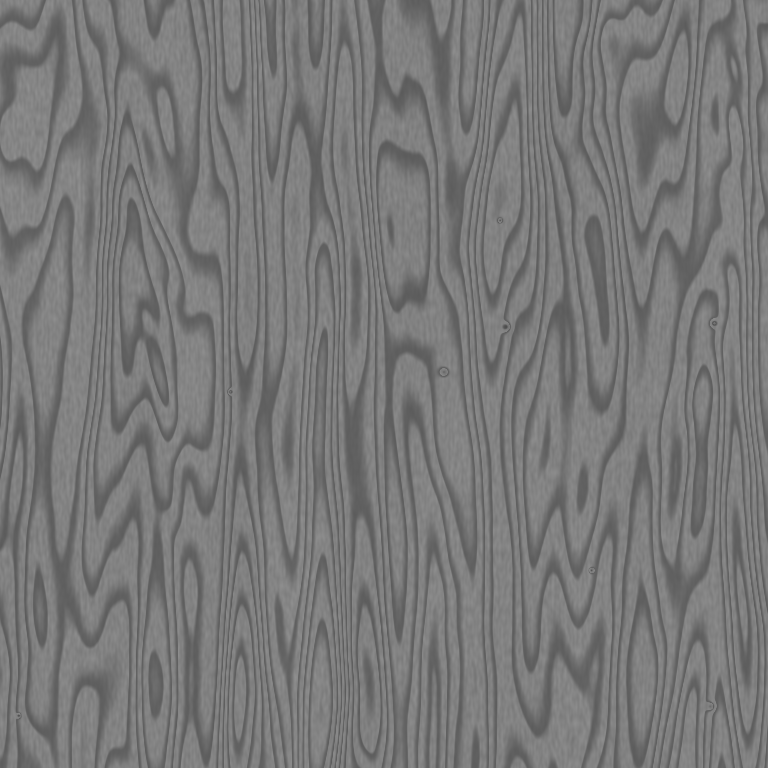
Give the GLSL for this texture, as a Shadertoy shader.

```glsl
// Grey wood veneer: tall, pointed growth rings with fine pale fibres and tiny knots.

vec2 hash2(vec2 p) {
    vec3 q = fract(p.xyx * vec3(0.1031, 0.1030, 0.0973));
    q += dot(q, q.yzx + 33.33);
    return fract((q.xx + q.yz) * q.zy);
}

float cornerSlope(vec2 cell, vec2 offset) {
    float angle = 6.2832 * hash2(cell + 200.0).x;
    return dot(vec2(cos(angle), sin(angle)), offset);
}

// Gradient noise, roughly -0.7 to 0.7
float noise(vec2 p) {
    vec2 i = floor(p), f = p - i;
    vec2 u = f * f * f * (f * (f * 6.0 - 15.0) + 10.0);
    vec2 e = vec2(0.0, 1.0);
    return mix(mix(cornerSlope(i, f), cornerSlope(i + e.yx, f - e.yx), u.x),
               mix(cornerSlope(i + e, f - e), cornerSlope(i + 1.0, f - 1.0), u.x), u.y);
}

// Height field whose contour lines are the growth rings
float grainHeight(vec2 p) {
    p.y += 0.25 * noise(vec2(p.x * 7.0, 3.7));
    p.x += 0.006 * noise(p * vec2(5.0, 6.0) + 61.0);
    float h = 4.2 * noise(p * vec2(18.0, 2.7) + 5.3);
    h += 4.0 * noise(p * vec2(9.3, 1.4) + 31.7);
    h += 3.0 * noise(p * vec2(15.0, 0.4) + 77.1);
    // Jagged patches
    float patchy = smoothstep(0.0, 0.4, noise(p * vec2(7.0, 2.0) + 113.0));
    h += (0.25 + 0.9 * patchy) * noise(p * vec2(24.0, 13.0) + 47.0);
    return h;
}

void mainImage(out vec4 fragColor, in vec2 fragCoord) {
    vec2 uv = fragCoord / iResolution.xy;
    float height = grainHeight(uv);

    // Small knots push the rings aside
    float knotCore = 0.0;
    for (int k = 0; k < 8; k++) {
        vec2 seed = hash2(vec2(float(k) * 7.0 + 3.0, 19.0));
        float size = mix(0.003, 0.007, hash2(vec2(float(k), 41.0)).x);
        vec2 d = (uv - seed) / size;
        height += 1.3 * exp(-dot(d, d));
        knotCore = max(knotCore, exp(-4.0 * dot(d, d)));
    }

    // Each ring darkens slowly, then ends on a crisper edge
    float ring = fract(height);
    float late = smoothstep(0.40, 0.84, ring) * (1.0 - smoothstep(0.87, 1.0, ring));
    late = mix(late, 0.35, smoothstep(0.3, 0.9, fwidth(height)));

    // Short vertical fibres and soft tonal drift
    float fibre = noise(uv * vec2(230.0, 38.0) + 9.0);
    float fleck = noise(uv * vec2(256.0, 95.0) + 151.0);
    float drift = noise(uv * vec2(14.0, 2.0) + 83.0);

    float tone = 0.513 - 0.138 * late + 0.02 * drift;
    tone += (0.035 * fibre + 0.045 * fleck) * (1.0 - 0.65 * late);
    tone -= 0.07 * knotCore;
    fragColor = vec4(vec3(tone), 1.0);
}
```
